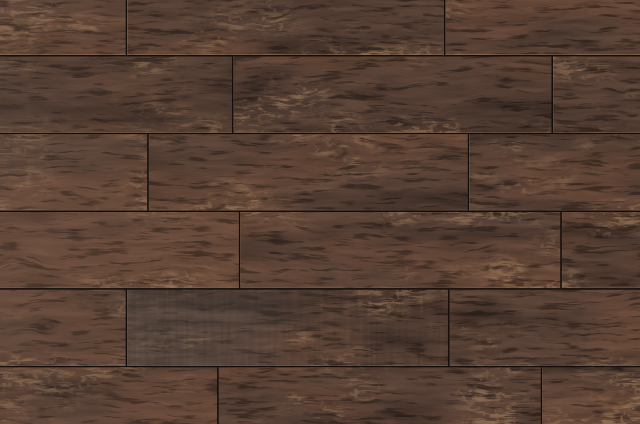
This texture is drawn by a Shadertoy shader. Its source:

```glsl
// Dark worn timber planks in six staggered rows with narrow black joints.
// Each plank gets its own seed for tint, stretched fibre noise and pale wear;
// knots bend the grain around them, and one plank carries grey saw marks.

const float ROW_PITCH = 0.1833;     // row height, in canvas heights
const float FIRST_JOINT = 0.1353;   // height of the lowest joint
const float LENGTH_LOW = 0.763;     // plank length in the bottom row
const float LENGTH_HIGH = 0.751;    // plank length in the top row
const float GAP = 0.0017;           // half width of a joint
const float RIM = 0.0018;           // width of the lit plank rim
const float CRACK_DEPTH = 0.36;     // darkening in the grain cracks
const float WEAR_STRENGTH = 0.60;   // opacity of the pale wear
const float ROW_SHIFT[6] = float[6](0.514, 0.298, 0.565, 0.349, 0.549, 0.298);
// Knots: centre x, centre y, radius
const vec3 KNOTS[3] = vec3[3](vec3(0.794, 0.641, 0.042),
                              vec3(0.112, 0.231, 0.024),
                              vec3(0.986, 0.343, 0.013));

const vec3 JOINT = vec3(0.075, 0.055, 0.045);
const vec3 SHADE = vec3(0.235, 0.175, 0.148);
const vec3 BROWN = vec3(0.335, 0.247, 0.204);
const vec3 RUSSET = vec3(0.400, 0.278, 0.214);
const vec3 TAN = vec3(0.66, 0.52, 0.38);
const vec3 GREY = vec3(0.35, 0.31, 0.285);
const vec3 HAZE = vec3(0.42, 0.34, 0.29);

float hash(vec2 p) {
    vec3 q = fract(vec3(p.xyx) * 0.1031);
    q += dot(q, q.yzx + 33.33);
    return fract((q.x + q.y) * q.z);
}

float noise(vec2 p) {
    vec2 i = floor(p), f = fract(p);
    f = f * f * (3.0 - 2.0 * f);
    return mix(mix(hash(i), hash(i + vec2(1, 0)), f.x),
               mix(hash(i + vec2(0, 1)), hash(i + vec2(1, 1)), f.x), f.y);
}

float fbm(vec2 p) {
    float sum = 0.0, amp = 0.571;
    for (int i = 0; i < 3; i++) {
        sum += amp * noise(p);
        p = p * 2.03 + 17.3;
        amp *= 0.5;
    }
    return sum;
}

vec3 wood(vec2 p, vec2 id, float edge) {
    float tint = hash(id + 31.0);
    vec2 seed = 40.0 * vec2(hash(id + 7.0), hash(id + 19.0));

    // Grain lines bow around the knots
    vec2 grain = p;
    float knotCore = 0.0, knotRing = 0.0, knotWear = 0.0;
    for (int i = 0; i < 3; i++) {
        vec2 k = (p - KNOTS[i].xy) / (KNOTS[i].z * vec2(1.0, 0.65));
        float d = length(k) + 0.5 * (fbm(p * 40.0) - 0.5);
        grain.y -= (p.y - KNOTS[i].y) * 0.75 * exp(-0.45 * d * d);
        float inside = 1.0 - smoothstep(0.5, 1.3, d);
        knotCore = max(knotCore, inside);
        knotRing += inside * sin(d * 11.0);
        knotWear += KNOTS[i].z * 3.2 * exp(-0.03 * d * d);
    }
    grain.y += 0.022 * (fbm(p * vec2(5.0, 9.0) + seed) - 0.5);
    grain.y += 0.012 * (fbm(p * vec2(14.0, 24.0) + seed.yx) - 0.5);

    // Broad tone, then fibres and dark cracks along the grain
    float tone = fbm(grain * vec2(3.5, 16.0) + seed);
    float warm = fbm(grain * vec2(2.5, 8.0) + seed.yx + 5.0);
    float fibre = fbm(grain * vec2(12.0, 110.0) + seed);
    float crack = fbm(grain * vec2(20.0, 150.0) + seed.yx);
    vec3 col = mix(SHADE, BROWN, smoothstep(0.18, 0.55, tone));
    col = mix(col, RUSSET, 0.85 * smoothstep(0.36, 0.70, warm + 0.16 * (tint - 0.5)));
    col *= 0.85 + 0.32 * fibre;
    col *= 1.0 - CRACK_DEPTH * smoothstep(0.52, 0.82, crack);
    col *= 0.95 + 0.10 * tint;
    col *= 1.0 - 0.12 * knotCore + 0.07 * knotRing;

    // Pale wear gathers in patches, near edges and around large knots
    float patchy = fbm(p * vec2(6.0, 14.0) + seed + 11.0);
    patchy += 0.07 * exp(-edge / 0.014) + knotWear + 0.08 * (tint - 0.5);
    float streak = fbm(grain * vec2(30.0, 170.0) + seed + 3.0);
    float fleck = fbm(p * vec2(75.0, 110.0) + seed);
    float worn = smoothstep(0.50, 0.85, patchy);
    float marks = max(smoothstep(0.46, 0.78, streak), 0.7 * smoothstep(0.56, 0.78, fleck));
    col = mix(col, TAN, WEAR_STRENGTH * worn * marks);

    // Grey, cross-sawn face
    if (id == vec2(0.0, 1.0)) {
        float fade = 1.0 - smoothstep(0.32, 0.95, p.x + 0.4 * (patchy - 0.5));
        float saw = noise(vec2(p.x * 170.0, p.y * 14.0));
        col = mix(col, GREY * (0.70 + 0.45 * fibre), 0.50 * fade);
        col *= 0.95 + 0.10 * saw;
    }
    return col;
}

void mainImage(out vec4 fragColor, in vec2 fragCoord) {
    vec2 p = fragCoord / iResolution.y;
    float px = 1.0 / iResolution.y;

    // Plank cell and position inside it
    float rowPos = (p.y - FIRST_JOINT) / ROW_PITCH + 1.0;
    float row = clamp(floor(rowPos), 0.0, 5.0);
    float plankLength = mix(LENGTH_LOW, LENGTH_HIGH, row / 5.0);
    float colPos = (p.x - ROW_SHIFT[int(row)]) / plankLength;
    vec2 id = vec2(floor(colPos), row);
    vec2 size = vec2(plankLength, ROW_PITCH);
    vec2 local = vec2(fract(colPos), fract(rowPos)) * size;
    vec2 border = min(local, size - local);
    float edge = min(border.x, border.y);

    vec3 col = wood(p, id, border.y);

    // Soft sheen from the left
    float sheen = exp(-p.x * 2.8) * (0.6 + 0.4 * sin(p.y * 3.14));
    col = mix(col, HAZE, 0.25 * sheen);

    // Lit rims, stronger toward the top, then the dark joints
    float rimDist = min(local.x + 0.0006, local.y);
    float rim = 1.0 - smoothstep(GAP + RIM - px * 0.5, GAP + RIM + px * 0.5, rimDist);
    col = mix(col, TAN, rim * mix(0.18, 0.50, p.y));
    float joint = 1.0 - smoothstep(GAP - px * 0.5, GAP + px * 0.5, edge);
    col = mix(col, JOINT, joint);

    fragColor = vec4(col, 1.0);
}
```
